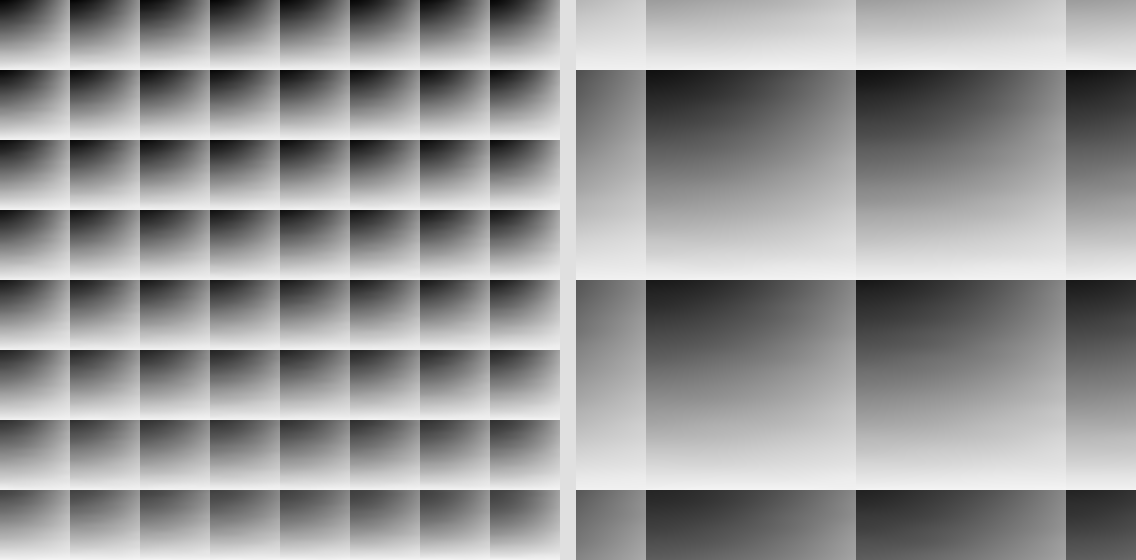
Left, the full canvas; right, a detail of the centre.
A Shadertoy shader for this pattern:

```glsl
#define CELLS 8.0
#define FOOT_TONE 0.95
#define CORNER_TONE 0.02
#define CORNER_LIFT 0.23
#define SIDE_TONE 0.53
#define SIDE_LIFT 0.11
#define ACROSS_POWER 1.7
#define DOWN_POWER 1.12
#define FOOT_SLUMP 0.5
#define STREAK_AMOUNT 0.016
#define SAMPLES 3

float hash(vec2 p) {
    return fract(sin(dot(p, vec2(127.1, 311.7))) * 43758.5453);
}

float valueNoise(vec2 p) {
    vec2 i = floor(p);
    vec2 f = fract(p);
    f = f * f * (3.0 - 2.0 * f);
    float low = mix(hash(i), hash(i + vec2(1.0, 0.0)), f.x);
    float high = mix(hash(i + vec2(0.0, 1.0)), hash(i + vec2(1.0)), f.x);
    return mix(low, high, f.y);
}

// Shade of one cell: dark upper left corner, pale foot, grey right side
float cellTone(vec2 uv) {
    vec2 grid = vec2(uv.x, 1.0 - uv.y) * CELLS;
    vec2 cell = clamp(floor(grid), 0.0, CELLS - 1.0);
    vec2 local = clamp(grid - cell, 0.0, 1.0);
    vec2 place = cell / (CELLS - 1.0);

    // Drift across the sheet: lower rows lift, outer columns brighten
    float corner = CORNER_TONE + CORNER_LIFT * place.y * place.y;
    float outer = 2.0 * place.x - 1.0;
    float side = SIDE_TONE + SIDE_LIFT * outer * outer;
    float slump = FOOT_SLUMP * pow(place.y, 8.0) * place.x;

    float head = mix(corner, side, pow(local.x, ACROSS_POWER));
    float tone = mix(head, FOOT_TONE, pow(local.y, DOWN_POWER + slump));

    // Faint horizontal streaks
    float streak = valueNoise(grid * vec2(3.0, 16.0) + cell * 7.0) - 0.5;
    return tone + STREAK_AMOUNT * streak;
}

void mainImage(out vec4 fragColor, in vec2 fragCoord) {
    // Average sub-pixel samples to smooth the cell borders
    float sum = 0.0;
    for (int j = 0; j < SAMPLES; j++) {
        for (int i = 0; i < SAMPLES; i++) {
            vec2 offset = (vec2(i, j) + 0.5) / float(SAMPLES) - 0.5;
            sum += cellTone((fragCoord + offset) / iResolution.xy);
        }
    }
    float tone = sum / float(SAMPLES * SAMPLES);
    fragColor = vec4(vec3(clamp(tone, 0.0, 1.0)), 1.0);
}
```
